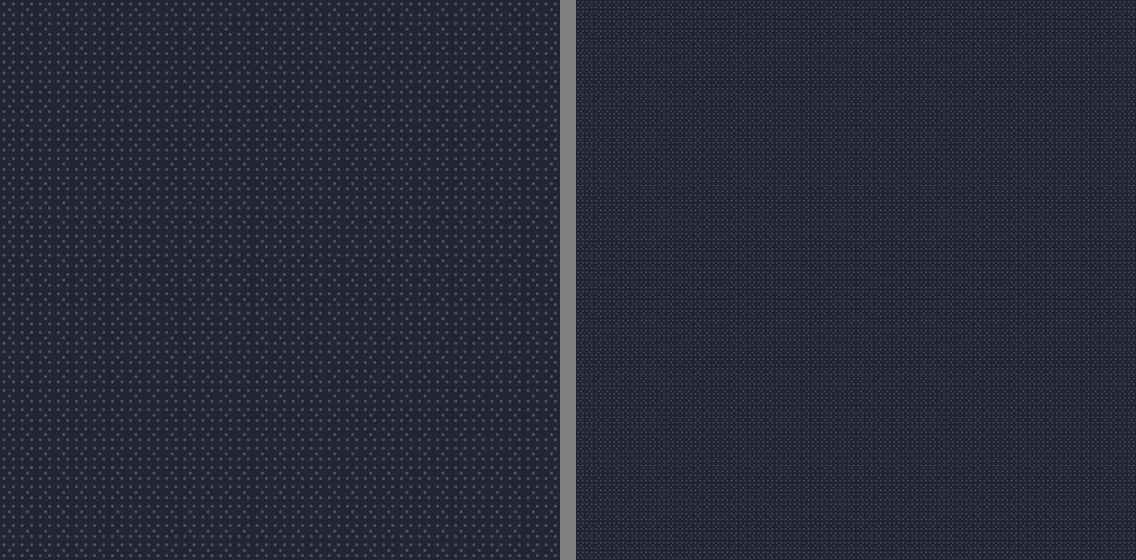
Left, the tile; right, the same tile 2 across and 2 down.
Reproduce this pattern procedurally as a Shadertoy shader.

```glsl
// Dark navy ground with a fine grid of muted blue dots, five to a cell.

const vec2 REPEATS = vec2(31.0, 29.0);          // cells across and down
const vec2 CORNER_MIN = vec2(0.230, 0.225);     // lower left dot, in cell units
const vec2 CORNER_MAX = vec2(0.745, 0.785);     // upper right dot, in cell units
const vec2 MIDDLE = vec2(0.525, 0.495);         // single dot between the corners
const float DOT_RADIUS = 0.00273;               // in canvas units
const vec3 GROUND_COLOR = vec3(0.130, 0.148, 0.198);
const vec3 DOT_COLOR = vec3(0.290, 0.312, 0.432);

// Distance to a dot edge, measured in canvas units
float dotDistance(vec2 cell, vec2 center) {
    return length((cell - center) / REPEATS) - DOT_RADIUS;
}

// Distance to the nearest of the five dots in a cell
float cellDistance(vec2 cell) {
    float d = dotDistance(cell, MIDDLE);
    for (int i = 0; i < 4; i++) {
        vec2 side = vec2(i % 2, i / 2);
        d = min(d, dotDistance(cell, mix(CORNER_MIN, CORNER_MAX, side)));
    }
    return d;
}

void mainImage(out vec4 fragColor, in vec2 fragCoord) {
    vec2 uv = fragCoord / iResolution.xy;
    float pixel = 1.0 / min(iResolution.x, iResolution.y);

    // Repeat the cell and smooth the dot edges over one pixel
    float d = cellDistance(fract(uv * REPEATS));
    float coverage = clamp(0.5 - d / pixel, 0.0, 1.0);

    fragColor = vec4(mix(GROUND_COLOR, DOT_COLOR, coverage), 1.0);
}
```
